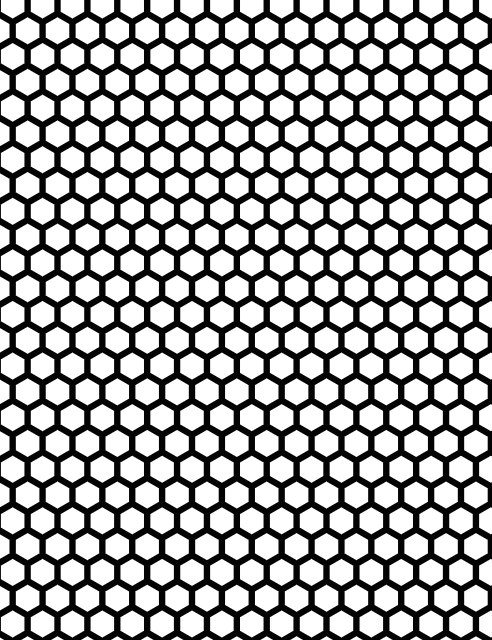
Write a Shadertoy shader that draws this pattern.

```glsl
#define COLUMN_PITCH 0.0467            // cell width, in canvas heights
#define ROW_PITCH    0.0403            // row spacing, in canvas heights
#define FIRST_CELL   vec2(0.0198, 0.0078) // centre of a cell, from the top left
#define LINE_WIDTH   0.213             // wall thickness, in cell widths
#define LINE_COLOR   vec3(0.01)
#define CELL_COLOR   vec3(1.0)

const float SQRT3 = 1.7320508;

// Offset from the nearest centre of a pointy-topped hexagon lattice of unit width
vec2 hexOffset(vec2 p) {
    vec2 period = vec2(1.0, SQRT3);
    vec2 evenRow = mod(p + 0.5 * period, period) - 0.5 * period;
    vec2 oddRow = mod(p, period) - 0.5 * period;
    return dot(evenRow, evenRow) < dot(oddRow, oddRow) ? evenRow : oddRow;
}

// Distance from the centre towards the closest side; 0.5 on the cell border
float hexRadius(vec2 p) {
    p = abs(p);
    return max(p.x, dot(p, vec2(0.5, 0.5 * SQRT3)));
}

void mainImage(out vec4 fragColor, in vec2 fragCoord) {
    // Canvas position from the top left, in canvas heights
    vec2 canvas = vec2(fragCoord.x, iResolution.y - fragCoord.y) / iResolution.y;

    // Lattice position, in cell widths
    vec2 cellSize = vec2(COLUMN_PITCH, ROW_PITCH * 2.0 / SQRT3);
    vec2 lattice = (canvas - FIRST_CELL) / cellSize;

    // Hexagon opening, smoothed over one pixel
    float openingEdge = hexRadius(hexOffset(lattice)) - 0.5 * (1.0 - LINE_WIDTH);
    float pixel = 1.0 / (iResolution.y * COLUMN_PITCH);
    float wall = clamp(openingEdge / pixel + 0.5, 0.0, 1.0);

    fragColor = vec4(mix(CELL_COLOR, LINE_COLOR, wall), 1.0);
}
```
